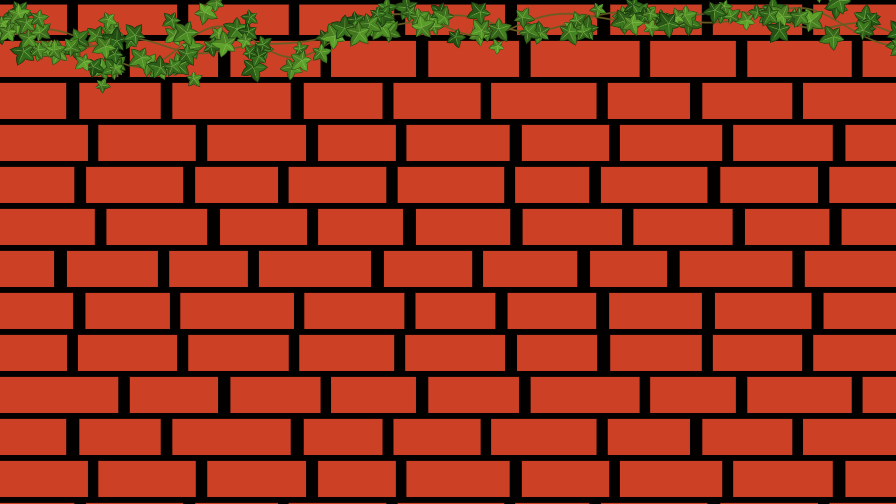
A WebGL 2 fragment shader for this texture:

```glsl
#version 300 es
precision highp float;
uniform vec2 u_resolution;
out vec4 outColor;

const float TAU = 6.2831853;
const float ROWS = 12.0;
const int JOINTS = 8;
const int LEAVES = 155;
const vec3 BRICK = vec3(0.80, 0.25, 0.15);
const vec3 MORTAR = vec3(0.012, 0.0, 0.0);
const vec3 LEAF_DARK = vec3(0.16, 0.38, 0.09);
const vec3 LEAF_LIGHT = vec3(0.37, 0.64, 0.17);
const vec3 VEIN = vec3(0.58, 0.77, 0.36);
const vec3 STEM = vec3(0.40, 0.36, 0.13);

// Sideways shift of each course; the bond repeats every eight courses
const float COURSE_SHIFT[8] = float[8](
    -0.007, 0.055, -0.016, 0.021, -0.007, 0.032, -0.048, 0.0);

float hash(vec2 p) {
    vec3 q = fract(vec3(p.xyx) * 0.1031);
    q += dot(q, q.yzx + 33.33);
    return fract((q.x + q.y) * q.z);
}

float bump(float x, float center, float width) {
    float d = (x - center) / width;
    return exp(-d * d);
}

float coverage(float d, float pixel) {
    return 1.0 - smoothstep(-0.6 * pixel, 0.6 * pixel, d);
}

// Signed distance to the mortar, positive inside a brick
float brickDistance(float x, float depth) {
    float course = depth * ROWS + 0.097;
    float bed = (0.5 - abs(fract(course) - 0.5)) / ROWS - 0.0058;
    float d = min(bed, depth - 0.009);
    int bond = int(floor(course)) % 8;
    for (int i = 0; i < JOINTS; i++) {
        vec2 id = vec2(float(i), float(bond));
        float jitter = hash(id + 3.0) + hash(id + 41.0) - 1.0;
        float joint = 0.162 + 0.2085 * float(i) + COURSE_SHIFT[bond] + 0.035 * jitter;
        float halfWidth = mix(0.0102, 0.0130, hash(id + 77.0));
        d = min(d, abs(x - joint) - halfWidth);
    }
    return d;
}

// Depth of the hanging ivy below the top edge, and its vertical spread
float ivyDepth(float x) {
    return 0.034 + 0.072 * bump(x, 0.24, 0.19) + 0.065 * bump(x, 0.57, 0.12)
        + 0.018 * bump(x, 0.97, 0.15) + 0.05 * bump(x, 1.80, 0.09);
}

float ivySpread(float x) {
    return 0.027 + 0.050 * bump(x, 0.32, 0.23)
        + 0.024 * bump(x, 0.97, 0.13) + 0.030 * bump(x, 1.65, 0.11);
}

vec3 paintStem(vec3 base, vec2 p, float phase, float pixel) {
    float y = ivyDepth(p.x) + 0.4 * ivySpread(p.x) * sin(p.x * 19.0 + phase);
    return mix(base, STEM, coverage(abs(p.y - y) * 0.75 - 0.0013, pixel));
}

// Five pointed lobes, a light vein in each and one shaded side
vec3 paintLeaf(vec3 base, vec2 p, float size, float tone, float pixel) {
    float r = length(p);
    float angle = atan(p.y, p.x + 1e-6);
    float sector = fract(angle * 5.0 / TAU + 0.5) - 0.5;
    float lobe = mix(1.0, 0.52, pow(abs(sector) * 2.0, 0.75));
    float edge = size * lobe * (0.84 + 0.16 * cos(angle));
    float d = (r - edge) * 0.75;
    vec3 color = mix(LEAF_DARK, LEAF_LIGHT, tone);
    color *= 1.0 - 0.20 * step(0.0, p.y);
    color *= mix(0.55, 1.0, smoothstep(0.0, 0.10 * size, -d));
    float vein = r * abs(sin(sector * TAU / 5.0)) - 0.0006;
    float veinFade = 0.65 * (1.0 - smoothstep(0.45, 0.80, r / size));
    color = mix(color, VEIN, coverage(vein, pixel) * veinFade);
    return mix(base, color, coverage(d, pixel));
}

vec3 paintIvy(vec3 base, vec2 p, float pixel) {
    vec3 color = paintStem(base, p, 0.0, pixel);
    color = paintStem(color, p, 2.4, pixel);
    for (int i = 0; i < LEAVES; i++) {
        float n = float(i);
        float along = fract(n * 0.618034 + 0.1 * hash(vec2(n, 1.0)));
        float x = 1.79 * pow(along, 1.35);
        float offset = hash(vec2(n, 2.0)) + hash(vec2(n, 3.0)) - 1.0;
        vec2 q = p - vec2(x, ivyDepth(x) + offset * ivySpread(x) * 1.15);
        float size = mix(0.019, 0.034, hash(vec2(n, 4.0)));
        if (dot(q, q) > size * size * 1.3) continue;
        float turn = TAU * (0.25 + 0.8 * (hash(vec2(n, 5.0)) - 0.5));
        float c = cos(turn), s = sin(turn);
        q = vec2(c * q.x + s * q.y, c * q.y - s * q.x);
        color = paintLeaf(color, q, size, hash(vec2(n, 6.0)), pixel);
    }
    return color;
}

void main() {
    float pixel = 1.0 / u_resolution.y;
    vec2 p = gl_FragCoord.xy * pixel;
    p.y = 1.0 - p.y;
    float brick = coverage(-brickDistance(p.x, p.y), pixel);
    vec3 color = mix(MORTAR, BRICK, brick);
    if (p.y < 0.24) color = paintIvy(color, p, pixel);
    outColor = vec4(color, 1.0);
}
```
